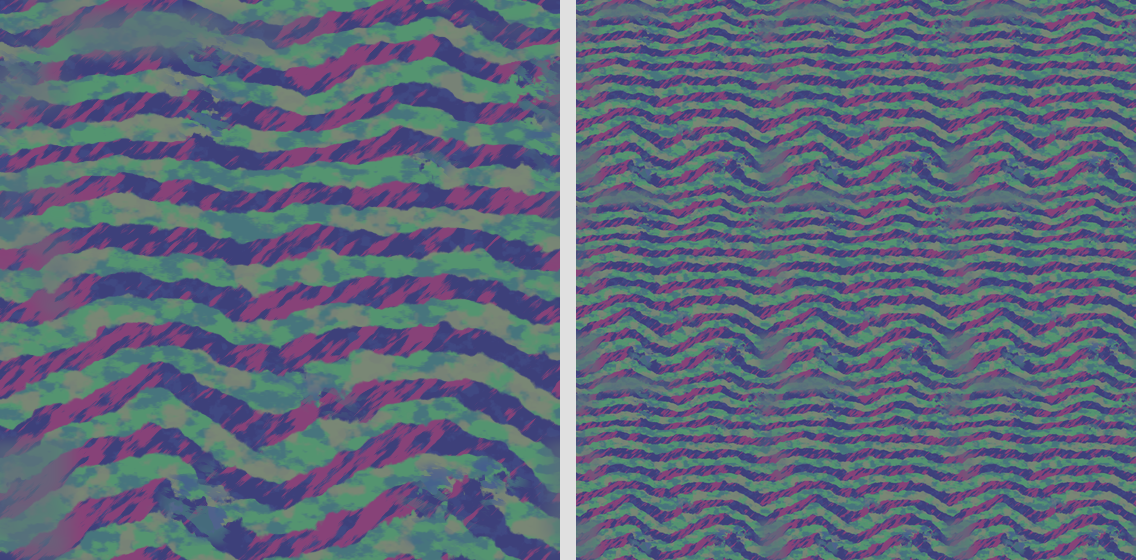
Left: one tile. Right: repeated 3 by 3.
Write a WebGL 1 fragment shader that draws this pattern.

```glsl
precision highp float;
// Eleven wavy strata of mottled green and indigo, with crimson on the rising slopes.

uniform vec2 u_resolution;

const float TAU = 6.28319;
const float BANDS = 11.0;

const vec3 INDIGO  = vec3(0.24, 0.25, 0.48);
const vec3 CRIMSON = vec3(0.53, 0.26, 0.47);
const vec3 GREEN   = vec3(0.33, 0.58, 0.44);
const vec3 TEAL    = vec3(0.28, 0.46, 0.49);
const vec3 TAN     = vec3(0.50, 0.52, 0.46);
const vec3 BLUE    = vec3(0.27, 0.35, 0.57);
const vec3 HAZE    = vec3(0.36, 0.43, 0.48);

float hash(vec2 cell) {
  return fract(sin(dot(cell, vec2(127.1, 311.7))) * 43758.5);
}

// Value noise that wraps over the unit square
float noise(vec2 p, vec2 period) {
  vec2 q = p * period;
  vec2 cell = floor(q);
  vec2 f = q - cell;
  f = f * f * (3.0 - 2.0 * f);
  vec2 a = mod(cell, period);
  vec2 b = mod(cell + 1.0, period);
  return mix(mix(hash(a), hash(vec2(b.x, a.y)), f.x),
             mix(hash(vec2(a.x, b.y)), hash(b), f.x), f.y);
}

float fbm(vec2 p, vec2 period) {
  float sum = 0.0;
  float weight = 0.533;
  for (int i = 0; i < 4; i++) {
    sum += weight * noise(p, period);
    period *= 2.0;
    weight *= 0.5;
  }
  return sum;
}

// Vertical shift of the strata, in bands
float strataShift(vec2 p) {
  float drift = 0.45 - 0.25 * cos(TAU * p.y);
  float swell = 0.24 + 0.16 * cos(TAU * (p.y - 0.08));
  float folds = 0.95 * (fbm(p, vec2(7.0, 6.0)) - 0.5);
  return drift + swell * cos(2.0 * TAU * (p.x - 0.26)) + folds;
}

// Slope of the strata from left to right, from -1 to 1
float strataRise(vec2 p) {
  vec2 e = vec2(0.012, 0.0);
  float slope = (strataShift(p + e) - strataShift(p - e)) / (2.0 * e.x);
  return clamp(slope / 5.0, -1.0, 1.0);
}

// 1 inside the indigo band, 0 inside the green one
float darkBand(vec2 p, float roughness) {
  float jag = roughness * (fbm(p, vec2(44.0, 40.0)) - 0.5);
  float v = BANDS * p.y - strataShift(p) + jag;
  float fromCentre = abs(fract(v) - 0.5);
  float soft = 0.02 + 0.04 * roughness;
  return 1.0 - smoothstep(0.245 - soft, 0.245 + soft, fromCentre);
}

vec3 darkRock(vec2 p, float rise) {
  float streak = fbm(vec2(p.x - p.y, p.y), vec2(64.0, 34.0));
  float red = smoothstep(0.46, 0.63, streak + 0.18 * rise);
  float blue = smoothstep(0.52, 0.68, fbm(p + 0.37, vec2(48.0, 52.0)));
  return mix(mix(INDIGO, BLUE, 0.35 * blue), CRIMSON, red);
}

vec3 greenRock(vec2 p, float rise) {
  float grain = fbm(p + 0.19, vec2(36.0, 60.0));
  float warm = fbm(p + 0.61, vec2(24.0, 30.0));
  vec3 color = mix(TEAL, GREEN, smoothstep(0.36, 0.56, grain));
  return mix(color, TAN, 0.85 * smoothstep(0.49, 0.68, warm - 0.07 * rise));
}

void main() {
  vec2 p = gl_FragCoord.xy / u_resolution;
  float rise = strataRise(p);

  // Scattered patches where the strata crumble into each other
  float patchMask = smoothstep(0.58, 0.76, fbm(p + 0.43, vec2(5.0, 7.0)));
  float dark = darkBand(p, 0.2 + 1.0 * patchMask);
  vec3 color = mix(greenRock(p, rise), darkRock(p, rise), dark);

  // Bright and blue flecks inside the patches
  float fleck = fbm(vec2(p.x + p.y, p.y), vec2(40.0, 58.0));
  color = mix(color, mix(BLUE, TEAL, dark), 0.8 * patchMask * smoothstep(0.48, 0.6, fleck));

  // Thin haze along the vertical seam and the upper strata
  float side = smoothstep(0.8, 1.0, cos(TAU * (p.x - 0.05)));
  float upper = smoothstep(0.93, 1.0, cos(TAU * (p.y - 0.94)));
  float cloud = smoothstep(0.35, 0.7, fbm(p + 0.27, vec2(4.0, 9.0)));
  color = mix(color, HAZE, 0.75 * cloud * max(side, upper));

  gl_FragColor = vec4(color, 1.0);
}
```
